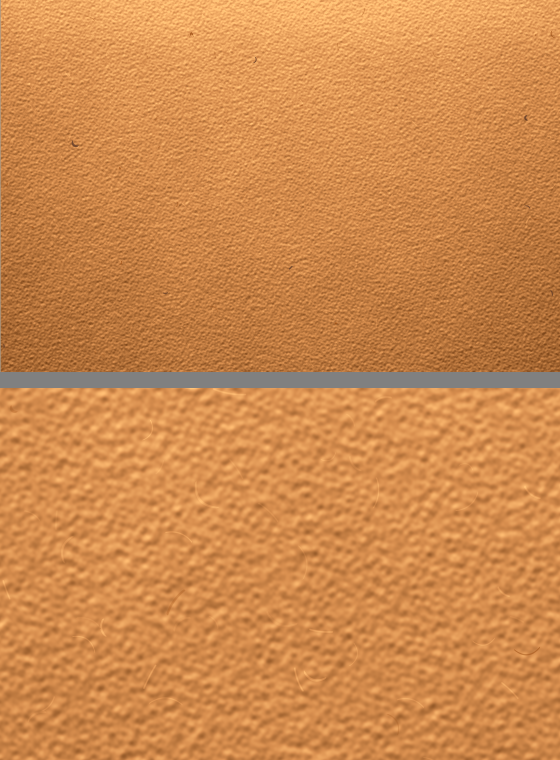
Top, the full canvas; bottom, a detail of the centre.
This texture is drawn by a Shadertoy shader. Its source:

```glsl
const vec3 DARK_KRAFT  = vec3(0.62, 0.38, 0.18);
const vec3 MID_KRAFT   = vec3(0.85, 0.56, 0.31);
const vec3 LIGHT_KRAFT = vec3(0.96, 0.69, 0.41);
const vec3 RUST_FLECK  = vec3(0.62, 0.31, 0.08);
const vec3 BARK_FLECK  = vec3(0.36, 0.22, 0.15);
const vec3 EDGE_GREY   = vec3(0.66, 0.61, 0.54);

vec2 hash2(vec2 cell, float seed) {
    vec3 q = fract(vec3(cell.xyx + seed * 17.3) * vec3(0.1031, 0.1030, 0.0973));
    q += dot(q, q.yzx + 33.33);
    return fract((q.xx + q.yz) * q.zy);
}

vec2 direction(float angle) {
    return vec2(cos(angle), sin(angle));
}

float cornerSlope(vec2 cell, vec2 toPoint, float seed) {
    return dot(direction(6.2832 * hash2(cell, seed).x), toPoint);
}

float gradientNoise(vec2 p, float seed) {
    vec2 cell = floor(p), f = fract(p);
    vec2 u = f * f * f * (f * (f * 6.0 - 15.0) + 10.0);
    vec2 e = vec2(1.0, 0.0);
    float low  = mix(cornerSlope(cell, f, seed),
                     cornerSlope(cell + e.xy, f - e.xy, seed), u.x);
    float high = mix(cornerSlope(cell + e.yx, f - e.yx, seed),
                     cornerSlope(cell + e.xx, f - e.xx, seed), u.x);
    return mix(low, high, u.y);
}

// Height of matted fibres: stretched noise laid in several directions
float pulpHeight(vec2 p) {
    float height = 0.0;
    for (int i = 0; i < 5; i++) {
        float k = float(i);
        vec2 along = direction(0.35 + k * 0.628);
        vec2 q = vec2(dot(p, along), dot(p, vec2(-along.y, along.x)));
        height += gradientNoise(q * vec2(55.0, 150.0) + 31.0 * k, k + 1.0);
    }
    return height;
}

float mottle(vec2 p) {
    return gradientNoise(p * 7.0, 11.0) + 0.7 * gradientNoise(p * 19.0, 12.0)
         + 0.6 * gradientNoise(p * 48.0, 13.0);
}

// Slightly bent strand; returns its coverage
float strand(vec2 p, float angle, float halfLength, float halfWidth, float bend, float soft) {
    vec2 along = direction(angle);
    vec2 q = vec2(dot(p, along), dot(p, vec2(-along.y, along.x)));
    q.y += bend * (q.x * q.x / halfLength - 0.4 * halfLength);
    float d = length(vec2(max(abs(q.x) - halfLength, 0.0), q.y)) - halfWidth;
    return 1.0 - smoothstep(-soft, soft, d);
}

// Scattered strands: x is coverage, y a random shade
vec2 scatter(vec2 p, float cells, float share, vec2 lengths, vec2 widths, float seed, float soft) {
    vec2 home = floor(p * cells);
    vec2 result = vec2(0.0);
    for (int j = -1; j <= 1; j++)
    for (int i = -1; i <= 1; i++) {
        vec2 cell = home + vec2(i, j);
        vec2 place = hash2(cell, seed), shape = hash2(cell, seed + 1.0);
        vec2 kind = hash2(cell, seed + 2.0);
        vec2 offset = p - (cell + place) / cells;
        float size = shape.x * shape.x;
        float cover = strand(offset, 3.1416 * shape.y, mix(lengths.x, lengths.y, size),
                             mix(widths.x, widths.y, kind.y * kind.y), kind.y - 0.5, soft);
        cover *= step(kind.x, share);
        if (cover > result.x) result = vec2(cover, place.y);
    }
    return result;
}

// Lamp glow from above, fading to the sides and the bottom
float lampTone(vec2 uv) {
    float side = 2.0 * uv.x - 1.0;
    return 0.26 + 0.62 * uv.y + 0.18 * smoothstep(0.82, 1.0, uv.y) - 0.24 * side * side;
}

vec3 kraftColour(float tone) {
    vec3 lower = mix(DARK_KRAFT, MID_KRAFT, tone / 0.6);
    vec3 upper = mix(MID_KRAFT, LIGHT_KRAFT, (tone - 0.6) / 0.4);
    return tone < 0.6 ? lower : upper;
}

void mainImage(out vec4 fragColor, in vec2 fragCoord) {
    vec2 p = fragCoord / iResolution.y;
    float soft = 0.75 / iResolution.y;

    // Paper relief lit from above
    float relief = pulpHeight(p) - pulpHeight(p + vec2(-0.0008, 0.003));
    float tone = lampTone(fragCoord / iResolution.xy) + 0.36 * relief + 0.08 * mottle(p);

    // Pale fibres lying on the surface
    vec2 pale = scatter(p, 22.0, 0.6, vec2(0.006, 0.016), vec2(0.0005, 0.0011), 21.0, soft);
    tone += 0.22 * pale.x * (0.4 + pale.y);
    vec3 colour = kraftColour(clamp(tone, -0.35, 1.25));

    // Faint rust fibres, then sparse dark chips
    vec2 rust = scatter(p, 11.0, 0.38, vec2(0.002, 0.013), vec2(0.0006, 0.0016), 31.0, soft);
    colour = mix(colour, RUST_FLECK, rust.x * mix(0.2, 0.65, rust.y));
    vec2 chip = scatter(p, 5.0, 0.32, vec2(0.001, 0.008), vec2(0.0012, 0.0035), 41.0, soft);
    colour = mix(colour, mix(BARK_FLECK, RUST_FLECK, step(0.45, chip.y)), 0.8 * chip.x);

    // Bare sliver along the left edge
    float sliver = 1.0 - smoothstep(0.0025 - soft, 0.0025 + soft, p.x);
    colour = mix(colour, EDGE_GREY, 0.8 * sliver);

    fragColor = vec4(clamp(colour, 0.0, 1.0), 1.0);
}
```
